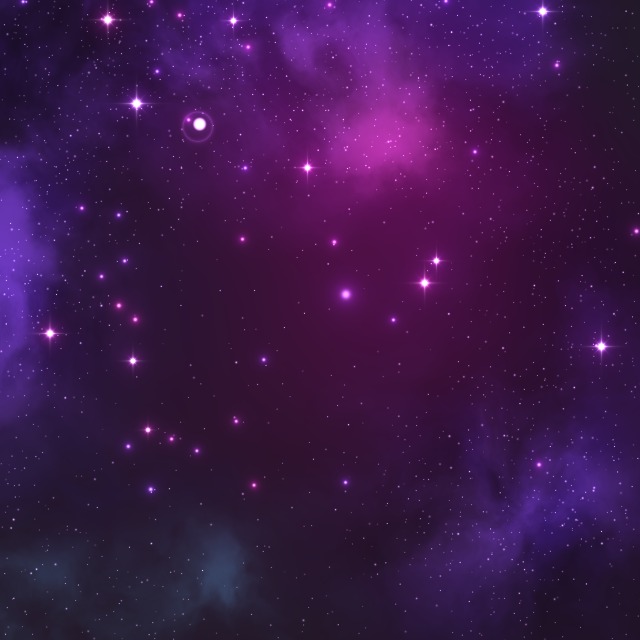
A Shadertoy shader for this texture:

```glsl
float hash(vec2 p) {
    vec3 q = fract(p.xyx * vec3(0.1031, 0.1030, 0.0973));
    q += dot(q, q.yzx + 33.33);
    return fract((q.x + q.y) * q.z);
}

float noise(vec2 p) {
    vec2 cell = floor(p), f = fract(p);
    f = f * f * (3.0 - 2.0 * f);
    return mix(mix(hash(cell), hash(cell + vec2(1, 0)), f.x),
               mix(hash(cell + vec2(0, 1)), hash(cell + 1.0), f.x), f.y);
}

float fbm(vec2 p) {
    float sum = 0.0, amp = 0.5;
    for (int i = 0; i < 7; i++) {
        sum += amp * noise(p);
        p = mat2(1.6, 1.2, -1.2, 1.6) * p + 7.3;
        amp *= 0.52;
    }
    return sum;
}

// Soft elliptical patch
float blob(vec2 p, vec2 center, vec2 radius) {
    vec2 d = (p - center) / radius;
    return exp(-dot(d, d));
}

// Fine star dust, one candidate per grid cell
float dust(vec2 p, float scale, float density) {
    vec2 cell = floor(p * scale);
    vec2 pos = 0.2 + 0.6 * vec2(hash(cell + 11.0), hash(cell + 47.0));
    float d = length(fract(p * scale) - pos) / scale;
    float luck = hash(cell + 83.0);
    float radius = mix(0.0009, 0.0017, pow(hash(cell + 29.0), 4.0));
    return step(luck, density) * exp(-d * d / (radius * radius)) * mix(0.25, 0.9, hash(cell + 5.0));
}

// Thin ray along x that fades with distance
float ray(vec2 d, float size) {
    return exp(-abs(d.y) / (0.17 * size) - abs(d.x) / (1.1 * size));
}

vec3 brightStar(vec2 d, float size, float spiky, vec3 tint) {
    float r = length(d);
    vec2 diagonal = mat2(0.707, 0.707, -0.707, 0.707) * d;
    float core = exp(-pow(r / (0.62 * size), 2.0));
    float rays = ray(d, size) + ray(d.yx, size)
               + 0.6 * (ray(diagonal, 0.6 * size) + ray(diagonal.yx, 0.6 * size));
    float glow = 0.65 * exp(-r / (0.95 * size)) + 0.12 * exp(-r / (2.6 * size));
    return vec3(1.0, 0.9, 1.0) * (core * mix(0.65, 1.2, spiky) + rays * spiky) + tint * glow;
}

void mainImage(out vec4 fragColor, in vec2 fragCoord) {
    vec2 p = fragCoord / iResolution.xy;

    // Warped cloud fields
    vec2 warp = vec2(fbm(p * 4.0 + 3.1), fbm(p * 4.0 + 19.7)) - 0.5;
    vec2 q = p + 0.16 * warp;
    float billow = smoothstep(0.28, 0.72, fbm(q * 5.0 + 2.0));
    float wisp = smoothstep(0.3, 0.78, fbm(q * 9.0 + 31.0));

    // Dark wine backdrop
    vec3 color = mix(vec3(0.125, 0.08, 0.135), vec3(0.29, 0.06, 0.245),
                     blob(p, vec2(0.63, 0.56), vec2(0.38, 0.32)));
    color = mix(color, vec3(0.15, 0.08, 0.21), 0.6 * blob(p, vec2(0.2, 0.55), vec2(0.22)));

    // Violet nebula around the empty middle
    float upper = smoothstep(0.58, 0.9, q.y) * (1.0 - 0.8 * smoothstep(0.82, 1.0, p.x));
    float left = blob(q, vec2(0.0, 0.55), vec2(0.16, 0.2));
    float lower = blob(q, vec2(0.83, 0.2), vec2(0.23, 0.2));
    float right = blob(q, vec2(0.9, 0.58), vec2(0.2, 0.18));
    float veil = clamp(upper + left + lower + 0.7 * right, 0.0, 1.0);
    color *= mix(1.0, 0.55 + 0.55 * billow, veil);
    vec3 violet = mix(vec3(0.21, 0.09, 0.47), vec3(0.33, 0.08, 0.42),
                      blob(p, vec2(0.55, 0.8), vec2(0.3, 0.25)));
    color = mix(color, violet, veil * (0.2 + 0.65 * billow));

    // Bright billows
    float crest = blob(q, vec2(0.43, 0.92), vec2(0.2, 0.12)) + 0.9 * left
                + 0.95 * blob(q, vec2(0.79, 0.22), vec2(0.18, 0.13)) + 0.25 * upper;
    color += vec3(0.25, 0.15, 0.37) * crest * wisp * (0.4 + 0.6 * billow);

    // Magenta heart
    float heart = blob(q, vec2(0.61, 0.79), vec2(0.11, 0.1));
    color = mix(color, vec3(0.42, 0.04, 0.36), 0.6 * blob(q, vec2(0.6, 0.75), vec2(0.24, 0.14)));
    color += vec3(0.4, 0.15, 0.38) * heart * (0.3 + 0.7 * wisp);

    // Teal and indigo haze at the lower left
    color = mix(color, vec3(0.15, 0.11, 0.28), 0.65 * billow * blob(q, vec2(0.12, 0.24), vec2(0.25, 0.12)));
    float teal = blob(q, vec2(0.34, 0.08), vec2(0.13, 0.09)) + 0.8 * blob(q, vec2(0.03, 0.03), vec2(0.15, 0.1));
    color += vec3(0.09, 0.2, 0.27) * teal * (0.2 + 0.8 * wisp);

    // Gray upper right corner
    color = mix(color, vec3(0.13, 0.11, 0.17), 0.7 * blob(q, vec2(1.0, 0.92), vec2(0.13, 0.2)));

    // Star dust, denser in the clouds
    float density = 0.03 + 0.25 * veil + 0.12 * smoothstep(0.35, 0.0, p.y) * smoothstep(0.6, 0.0, p.x);
    float specks = dust(p, 36.0, density) + dust(p + 0.37, 62.0, density) + 0.6 * dust(p + 0.71, 95.0, density);
    color += vec3(0.85, 0.65, 0.95) * specks;

    // Glowing stars, mostly small, gathered toward the top
    for (int i = 0; i < 42; i++) {
        vec2 seed = vec2(float(i) * 3.7 + 1.0, 12.0);
        vec2 pos = vec2(hash(seed), 1.0 - 0.8 * pow(hash(seed + 21.0), 1.3));
        float rank = hash(seed + 54.0);
        float size = mix(0.0035, 0.0095, pow(rank, 4.0)) + 0.006 * step(41.0, float(i));
        float spiky = smoothstep(0.6, 0.75, rank);
        vec3 tint = mix(vec3(0.5, 0.15, 1.0), vec3(1.0, 0.1, 0.75), hash(seed + 77.0));
        color += brightStar(p - pos, size, spiky, tint);
    }

    // Pale disc with a faint halo ring
    float orb = length(p - vec2(0.312, 0.806));
    float ring = abs(length(p - vec2(0.309, 0.802)) - 0.023);
    color += vec3(0.95, 0.85, 1.0) * smoothstep(0.012, 0.006, orb)
           + vec3(0.45, 0.2, 0.55) * (0.5 * exp(-orb / 0.015) + 0.4 * exp(-ring / 0.002));

    fragColor = vec4(clamp(color, 0.0, 1.0), 1.0);
}
```
